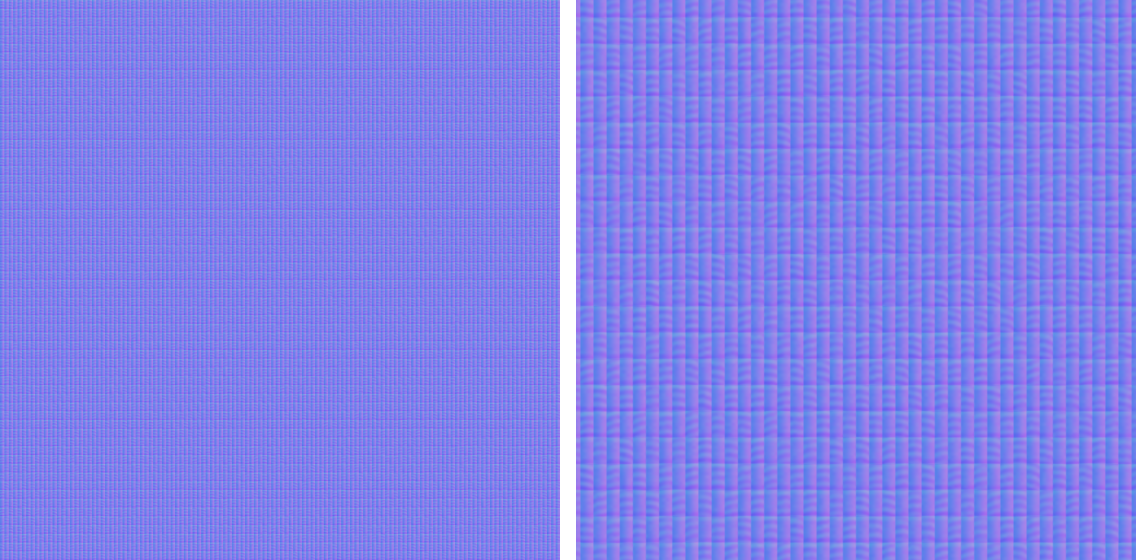
Left: the whole. Right: its middle third, enlarged.
Reproduce this texture map procedurally as a WebGL 1 fragment shader.

```glsl
precision highp float;
// Tangent-space normal map of a fine ribbed weave, 128 cells across and 64 down.
// Smooth upright ribs alternate with cells of thin crosswise threads, swapping
// on every row; wrapped hashes and noise vary each cell, 3x3 samples smooth it.

uniform vec2 u_resolution;

const vec2 CELLS = vec2(128.0, 64.0);
const vec2 GRAIN = vec2(384.0, 512.0);
const float THREADS = 3.0;
const float PI = 3.14159265;

float hash(vec2 p) {
  vec3 q = fract(vec3(p.xyx) * 0.1031);
  q += dot(q, q.yzx + 33.33);
  return fract((q.x + q.y) * q.z);
}

// Value noise that repeats after a whole number of lattice steps.
float wrappedNoise(vec2 p, vec2 period) {
  vec2 i = floor(p);
  vec2 f = fract(p);
  f = f * f * (3.0 - 2.0 * f);
  float a = hash(mod(i, period));
  float b = hash(mod(i + vec2(1.0, 0.0), period));
  float c = hash(mod(i + vec2(0.0, 1.0), period));
  float d = hash(mod(i + vec2(1.0, 1.0), period));
  return mix(mix(a, b, f.x), mix(c, d, f.x), f.y);
}

// Slope of a rounded rib, fading to level in the groove at each side.
float ribSlope(float x) {
  return sin(x * PI * 0.5) * (1.0 - smoothstep(0.88, 1.0, abs(x)));
}

// Slope of a flat-topped cell that falls away only at its ends.
float endSlope(float y) {
  float d = abs(y);
  return sign(y) * smoothstep(0.5, 0.85, d) * (1.0 - smoothstep(0.92, 1.0, d));
}

// Slope of crosswise threads with a bent, per-cell phase.
float threadSlope(vec2 p, float tilt, float phase) {
  float bend = tilt * p.x + 0.06 * p.x * p.x;
  return sin(PI * THREADS * (p.y + bend) + 2.0 * PI * phase);
}

// Sideways and upward lean of the surface at uv.
vec2 weaveLean(vec2 uv) {
  float sway = wrappedNoise(uv * vec2(64.0), vec2(64.0)) - 0.5;
  vec2 grid = uv * CELLS + vec2(0.0, 0.03 * sway);
  vec2 cell = mod(floor(grid), CELLS);
  vec2 p = fract(grid) * 2.0 - 1.0;

  float threaded = mod(cell.x + cell.y, 2.0);
  float strength = mix(0.9, 1.1, hash(cell + 17.0));
  float tilt = (hash(cell + 41.0) - 0.5) * 0.3;
  float phase = hash(cell + 73.0);

  float side = ribSlope(p.x) * mix(0.148, 0.118, threaded);
  float ends = endSlope(p.y) * mix(0.07, 0.058, threaded);
  float threads = threadSlope(p, tilt, phase) * 0.045 * threaded;
  vec2 lean = vec2(side + threads * tilt, ends + threads) * strength;

  // Fine fibre grain on both axes.
  vec2 g = uv * GRAIN;
  vec2 fibre = vec2(wrappedNoise(g, GRAIN), wrappedNoise(g + 37.0, GRAIN));
  return lean + (fibre - 0.5) * vec2(0.03, 0.035);
}

vec3 normalColour(vec2 lean) {
  float blue = 0.927 - 0.17 * lean.y - 0.5 * dot(lean, lean);
  return vec3(0.5 + lean, blue);
}

void main() {
  vec3 colour = vec3(0.0);
  for (int j = 0; j < 3; j++) {
    for (int i = 0; i < 3; i++) {
      vec2 offset = (vec2(float(i), float(j)) - 1.0) / 3.0;
      vec2 uv = (gl_FragCoord.xy + offset) / u_resolution;
      colour += normalColour(weaveLean(uv));
    }
  }
  gl_FragColor = vec4(colour / 9.0, 1.0);
}
```
